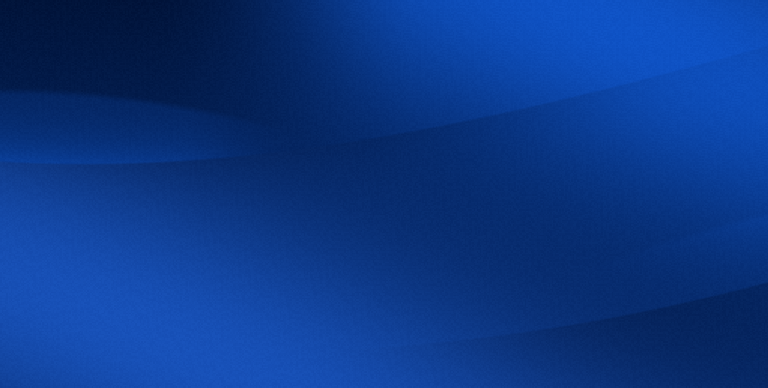
This background is drawn by a WebGL 2 fragment shader. Its source:

```glsl
#version 300 es
precision highp float;
// Deep blue backdrop: two slanted soft glows cut by long, shallow curved folds.
// A single light level is built from gaussians and fold distances, then tinted
// blue and given fine grain. Lengths are in canvas heights, origin lower left.

uniform vec2 u_resolution;
out vec4 fragColor;

const float ASPECT = 1.98;
const float BASE_LEVEL = 0.36;
const float CORNER_LEVEL = 0.225;
const vec2 RIGHT_GLOW = vec2(1.62, 0.93);
const vec2 LEFT_GLOW = vec2(0.42, 0.12);
const vec3 RIGHT_SHAPE = vec3(1.2, 5.55, 4.0);   // x*x, y*y, x*y falloff
const vec3 LEFT_SHAPE = vec3(1.05, 4.8, 4.0);
const float RIGHT_POWER = 0.405;
const float LEFT_POWER = 0.365;
const vec3 TINT_SLOPE = vec3(0.10, 0.45, 1.0);
const vec3 TINT_OFFSET = vec3(-0.02, -0.025, 0.0);
const vec3 WARM_TINT = vec3(0.04, 0.017, 0.0);
const float FOLD_SOFTNESS = 0.004;
const float FAINT_SOFTNESS = 0.012;
const float GRAIN_CELLS = 258.0;
const float GRAIN_POWER = 0.026;

float hash(vec2 p) {
    return fract(sin(dot(p, vec2(127.1, 311.7))) * 43758.5453);
}

// Gaussian with a slanted elliptical outline
float slantedGlow(vec2 p, vec2 center, vec3 shape) {
    vec2 d = p - center;
    return exp(-dot(shape, vec3(d * d, d.x * d.y)));
}

// Coverage of the area below a fold, from its signed depth
float below(float depth, float softness) {
    float soft = max(softness, 1.0 / u_resolution.y);
    return smoothstep(-soft, soft, depth);
}

// Heights of the four folds along x
float mainFold(float x) {
    float d = x - 0.22;
    return 0.577 + d * d * (0.137 - 0.022 * d);
}

float bandFold(float x) {
    return 0.765 - 0.19 * x * x;
}

float lowerFold(float x) {
    float d = max(x - 0.64, 0.0);
    return 0.093 + 0.1 * d * d;
}

float sideFold(float x) {
    float d = ASPECT - x;
    return 0.446 - 0.24 * d - 0.13 * d * d;
}

void main() {
    vec2 p = gl_FragCoord.xy / u_resolution * vec2(ASPECT, 1.0);
    float mainDepth = mainFold(p.x) - p.y;
    float bandDepth = bandFold(p.x) - p.y;
    float lowerDepth = lowerFold(p.x) - p.y;
    float sideDepth = sideFold(p.x) - p.y;
    float rightGlow = RIGHT_POWER * slantedGlow(p, RIGHT_GLOW, RIGHT_SHAPE);
    float leftGlow = slantedGlow(p, LEFT_GLOW, LEFT_SHAPE);

    // Upper sheet: dark left corner opening into the right glow
    float opening = smoothstep(0.35, 1.1, p.x);
    float corner = CORNER_LEVEL + 0.28 * max(1.0 - p.y, 0.0);
    float upper = mix(corner, BASE_LEVEL + 0.01 + rightGlow, opening);

    // Lit band wedged between the upper folds at the left
    float bandRise = exp(-max(-mainDepth, 0.0) / 0.10);
    float band = 0.345 + 0.26 * bandRise * exp(-1.6 * p.x * p.x);
    float bandMask = below(bandDepth, FAINT_SOFTNESS);
    bandMask *= 1.0 - smoothstep(0.45, 0.86, p.x);
    upper = mix(upper, max(band, upper), bandMask);

    // Lower sheet: left glow with a shadow under the main fold
    float lower = BASE_LEVEL + rightGlow + LEFT_POWER * leftGlow;
    float shadow = 0.065 * exp(-max(mainDepth, 0.0) / 0.11);
    lower -= shadow * (1.0 - 0.6 * smoothstep(1.3, ASPECT, p.x));

    // Side fold catches light, lower fold falls into shade
    float sideLight = 0.035 * exp(-max(sideDepth, 0.0) / 0.13);
    lower += sideLight * below(sideDepth, FAINT_SOFTNESS) * smoothstep(1.4, 1.95, p.x);
    float lowerShade = 0.075 * exp(-max(lowerDepth, 0.0) / 0.3);
    lower -= lowerShade * below(lowerDepth, FOLD_SOFTNESS) * smoothstep(0.7, 1.8, p.x);

    // Join the sheets, tint, and add grain
    float sheet = below(mainDepth, FOLD_SOFTNESS);
    float level = mix(upper, lower, sheet);
    vec3 color = level * TINT_SLOPE + TINT_OFFSET + WARM_TINT * leftGlow * sheet;
    float grain = hash(floor(p * GRAIN_CELLS)) - 0.5;
    color += GRAIN_POWER * grain * vec3(0.5, 0.8, 1.0);
    fragColor = vec4(clamp(color, 0.0, 1.0), 1.0);
}
```
